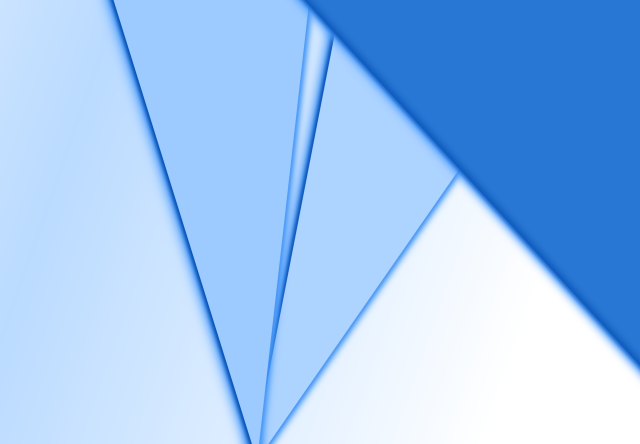
Give the GLSL for this background, as a Shadertoy shader.

```glsl
#define ASPECT 1.438
#define BLUE vec3(0.157, 0.467, 0.831)
#define DEEP vec3(0.03, 0.33, 0.72)
#define GLOW vec3(0.29, 0.61, 0.99)
#define LEFT_PANEL vec3(0.615, 0.796, 1.0)
#define RIGHT_PANEL vec3(0.678, 0.827, 1.0)
#define PALE vec3(0.73, 0.857, 1.0)
#define WIDE_SHADOW 0.021
#define THIN_SHADOW 0.012

// Signed distance to the line a-b, positive on its left side
float edge(vec2 p, vec2 a, vec2 b) {
    vec2 along = normalize(b - a);
    return dot(p - a, vec2(-along.y, along.x));
}

float falloff(float d, float width) {
    float s = d / width;
    return exp(-s * s);
}

// Soft glow around an edge with a darker core
vec3 castShadow(vec3 base, float d, float width, float core) {
    vec3 lit = mix(base, GLOW, 0.9 * falloff(d, width));
    return mix(lit, DEEP, core * falloff(d, 0.4 * width));
}

// Antialiased coverage of the positive side
float cover(float d, float pixel) {
    return smoothstep(-0.7 * pixel, 0.7 * pixel, d);
}

void mainImage(out vec4 fragColor, in vec2 fragCoord) {
    vec2 p = fragCoord / iResolution.xy * vec2(ASPECT, 1.0);
    float pixel = 1.0 / iResolution.y;

    // Panel edges
    float leftOuter = edge(p, vec2(0.255, 1.0), vec2(0.566, 0.0));
    float leftInner = edge(p, vec2(0.582, 0.0), vec2(0.695, 1.0));
    float rightInner = edge(p, vec2(0.767, 1.0), vec2(0.573, 0.0));
    float rightLower = edge(p, vec2(0.603, 0.0), vec2(1.030, 0.616));
    float corner = edge(p, vec2(0.6835, 1.0), vec2(1.438, 0.176));

    // Slanted backdrop gradient
    float slant = abs(p.x - 0.35 * p.y + 0.08);
    vec3 color = mix(PALE, vec3(1.0), clamp(slant / 1.17, 0.0, 1.0));

    // Right panel
    color = castShadow(color, rightInner, WIDE_SHADOW, 0.95);
    color = castShadow(color, rightLower, THIN_SHADOW, 0.15);
    color = mix(color, RIGHT_PANEL, cover(min(rightInner, rightLower), pixel));

    // Left panel
    color = castShadow(color, leftInner, THIN_SHADOW, 0.1);
    color = castShadow(color, leftOuter, WIDE_SHADOW, 1.0);
    color = mix(color, LEFT_PANEL, cover(min(leftOuter, leftInner), pixel));

    // Blue corner with a dark rim
    color = castShadow(color, corner, 0.016, 0.6);
    vec3 cornerColor = mix(BLUE, DEEP, 0.75 * falloff(corner, 0.013));
    color = mix(color, cornerColor, cover(corner, pixel));

    fragColor = vec4(color, 1.0);
}
```
